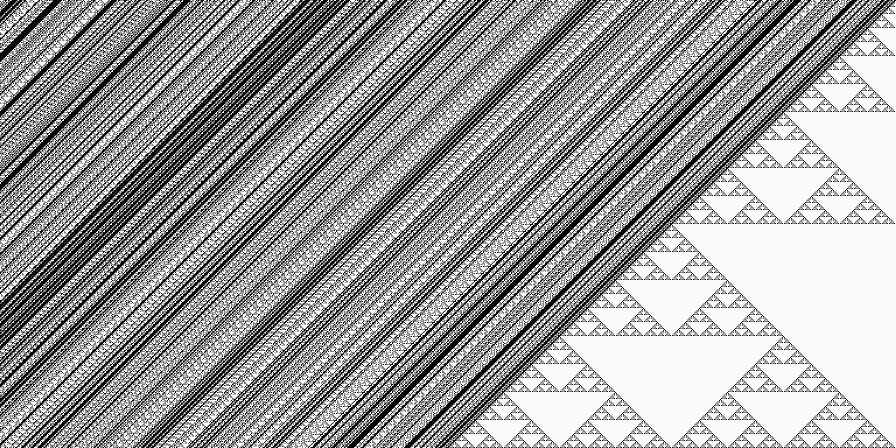
Give the GLSL for this pattern, as a Shadertoy shader.

```glsl
#define GRID ivec2(1024, 512)
#define EDGE_COLUMN 1023
#define MEMORY 14
#define BASE_DENSITY 0.48
#define SEED 3.7
#define INK vec3(0.03)
#define PAPER vec3(0.98)
#define SUBSAMPLES 2

// Diagonal bands, in canvas heights: centre, half width, added density of ink
const int BAND_COUNT = 13;
const vec3 BANDS[BAND_COUNT] = vec3[BAND_COUNT](
    vec3(0.129, 0.007, 0.4), vec3(0.418, 0.007, 0.4), vec3(0.547, 0.050, -0.08),
    vec3(0.715, 0.026, 0.14), vec3(0.906, 0.015, 0.3), vec3(1.023, 0.016, -0.14),
    vec3(1.086, 0.009, 0.25), vec3(1.270, 0.023, -0.14), vec3(1.332, 0.035, 0.12),
    vec3(1.512, 0.020, -0.14), vec3(1.590, 0.016, -0.1), vec3(1.680, 0.008, 0.25),
    vec3(1.781, 0.008, 0.6));

float hash(float n) {
    return fract(sin(n * 12.9898 + SEED) * 43758.5453);
}

// Chance that a starting cell on this diagonal is set
float inkDensity(float diagonal) {
    float density = BASE_DENSITY;
    for (int i = 0; i < BAND_COUNT; i++) {
        density += BANDS[i].z * step(abs(diagonal - BANDS[i].x), BANDS[i].y);
    }
    return density;
}

// A binomial coefficient is odd when the bits of k all lie in n
bool oddBinomial(int n, int k) {
    return (n & k) == k;
}

// Cellular automaton in a frame that slides left by one cell per row:
// a cell flips when its second left neighbour is set and its first is not.
// Each column is a sum of binomials, whose terms are kept as bits.
float stripes(int column, int row, float density) {
    int second = 0;
    int first = 0;
    for (int i = MEMORY - 1; i >= 0; i--) {
        int start = hash(float(column - i)) < density ? 1 : 0;
        int terms = start | (first == 0 ? second << 1 : 0);
        second = first;
        first = terms;
    }
    int parity = 0;
    for (int k = 0; k <= MEMORY / 2; k++) {
        if (oddBinomial(row, k)) parity ^= (first >> k) & 1;
    }
    return float(parity);
}

// The same rule growing into empty cells
float triangles(int offset, int row) {
    return (offset & 1) == 0 && oddBinomial(row, offset >> 1) ? 1.0 : 0.0;
}

float inkAt(vec2 uv, float density) {
    ivec2 cell = ivec2(floor(uv * vec2(GRID)));
    int row = GRID.y - 1 - cell.y;
    int column = cell.x + row;
    if (column >= EDGE_COLUMN) {
        return triangles(column - EDGE_COLUMN, row);
    }
    return stripes(column, row, density);
}

void mainImage(out vec4 fragColor, in vec2 fragCoord) {
    vec2 uv = fragCoord / iResolution.xy;
    float density = inkDensity(2.0 * uv.x + 1.0 - uv.y);

    // Average subsamples to smooth the cell edges
    float ink = 0.0;
    for (int j = 0; j < SUBSAMPLES; j++) {
        for (int i = 0; i < SUBSAMPLES; i++) {
            vec2 offset = (vec2(i, j) + 0.5) / float(SUBSAMPLES) - 0.5;
            ink += inkAt(uv + offset / iResolution.xy, density);
        }
    }
    ink /= float(SUBSAMPLES * SUBSAMPLES);
    fragColor = vec4(mix(PAPER, INK, ink), 1.0);
}
```
